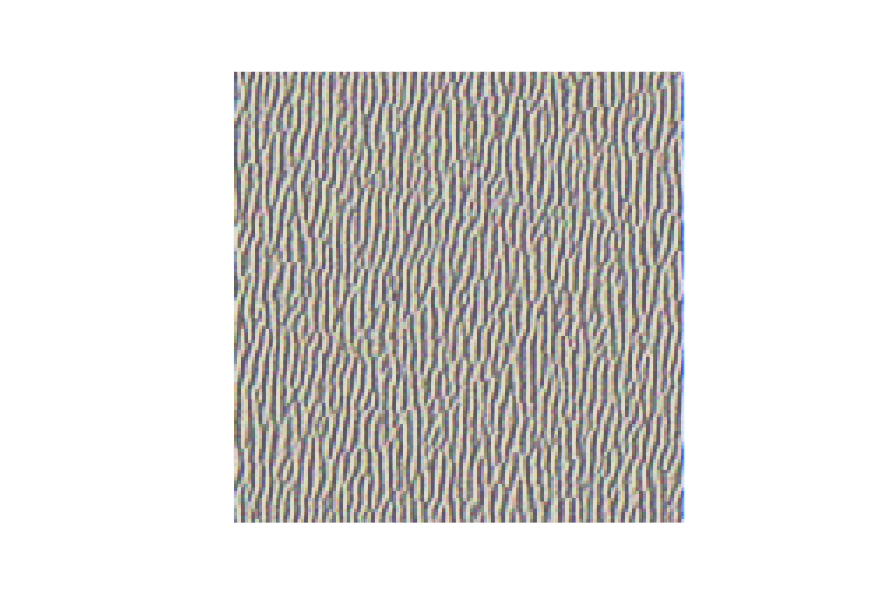
A Shadertoy shader for this texture:

```glsl
// A white sheet with a square patch of fine, wavy, near-vertical grey ripples with faint colour fringes.

const vec3  PAPER      = vec3(1.0);
const vec3  LIGHT      = vec3(0.87, 0.86, 0.825);
const vec3  DARK       = vec3(0.375, 0.345, 0.335);
const vec2  CENTER     = vec2(0.5127, 0.503);  // patch centre, share of canvas
const float SIDE       = 0.754;                // patch side, share of canvas height
const float CELLS      = 128.0;                // mosaic cells along one side
const int   WAVES      = 56;                   // plane waves summed into ripples
const vec2  WAVE_MEAN  = vec2(44.0, -5.0);     // mean repeats across and up the patch
const vec2  WAVE_RANGE = vec2(18.0, 21.0);     // largest deviation from that mean
const vec3  FRINGE     = vec3(-0.08, 0.0, 0.20); // channel offsets, in cells
const vec3  EDGE_GLOW  = vec3(0.0, 0.3, 0.75); // blue rim on the right, in cells
const float CONTRAST   = 0.54;
const float BIAS       = 0.53;                 // above half: more light than dark
const float EVENNESS   = 0.75;                 // 0 keeps the swell of the waves, 1 levels it
const float GRAIN      = 0.17;
const float TAU        = 6.2831853;

// Integer hash to 0..1
float hash(uvec2 q, uint seed) {
    uint h = q.x * 1973u + q.y * 9277u + seed * 26699u + 911u;
    h = (h ^ (h >> 15)) * 739981u;
    h = (h ^ (h >> 13)) * 668265u;
    h ^= h >> 16;
    return float(h & 65535u) / 65535.0;
}

// Value noise in -1..1 on the cell lattice; wraps after one patch
float cellNoise(vec2 p, uint seed) {
    vec2 i = floor(p);
    vec2 f = p - i;
    uvec2 a = uvec2(mod(i, CELLS));
    uvec2 b = uvec2(mod(i + 1.0, CELLS));
    float low  = mix(hash(a, seed), hash(uvec2(b.x, a.y), seed), f.x);
    float high = mix(hash(uvec2(a.x, b.y), seed), hash(b, seed), f.x);
    return 2.0 * mix(low, high, f.y) - 1.0;
}

// Cosine and sine of the ripple phase: a sum of waves with whole repeats,
// partly evened out in strength so that bends and forks stand out
vec2 ripple(vec2 uv) {
    vec2 sum = vec2(0.0);
    for (int n = 0; n < WAVES; n++) {
        uint k = uint(n);
        vec2 a = vec2(hash(uvec2(k, 1u), 3u), hash(uvec2(k, 2u), 3u));
        vec2 b = vec2(hash(uvec2(k, 3u), 3u), hash(uvec2(k, 4u), 3u));
        vec2 repeats = floor(WAVE_MEAN + WAVE_RANGE * (a + b - 1.0) + 0.5);
        float phase = TAU * (dot(repeats, uv) + hash(uvec2(k, 5u), 3u));
        sum += vec2(cos(phase), sin(phase));
    }
    sum /= sqrt(float(WAVES));
    return sum / pow(length(sum) + 0.03, EVENNESS);
}

// Snap to cell centres, with steps one pixel wide
vec2 snapToCells(vec2 p, float pixel) {
    vec2 q = p + 0.5;
    vec2 ramp = clamp((fract(q) - 0.5) / pixel + 0.5, 0.0, 1.0);
    return floor(q) - 0.5 + ramp;
}

// Smooth coverage of the patch, with its right side moved in by inset
float patchMask(vec2 p, float inset, float pixel) {
    vec2 d = min(p, CELLS - vec2(inset, 0.0) - p);
    return clamp(min(d.x, d.y) / pixel + 0.5, 0.0, 1.0);
}

void mainImage(out vec4 fragColor, in vec2 fragCoord) {
    vec2 uv = (fragCoord - CENTER * iResolution.xy) / (SIDE * iResolution.y) + 0.5;
    float pixel = CELLS / (SIDE * iResolution.y);
    vec2 p = uv * CELLS;
    vec2 cell = snapToCells(p, pixel);
    vec2 wave = ripple(cell / CELLS);

    // Each channel sees the ripples a little to the side
    vec3 tone, mask;
    for (int c = 0; c < 3; c++) {
        float turn = TAU * WAVE_MEAN.x * FRINGE[c] / CELLS;
        float height = wave.x * cos(turn) - wave.y * sin(turn);
        float grain = GRAIN * cellNoise(cell + 0.5, uint(c) + 5u);
        tone[c] = clamp(BIAS + CONTRAST * height + grain, 0.0, 1.0);
        mask[c] = patchMask(p, EDGE_GLOW[c], pixel);
    }

    // Lay the patch on the paper
    vec3 ripples = mix(DARK, LIGHT, tone);
    fragColor = vec4(mix(PAPER, ripples, mask), 1.0);
}
```
